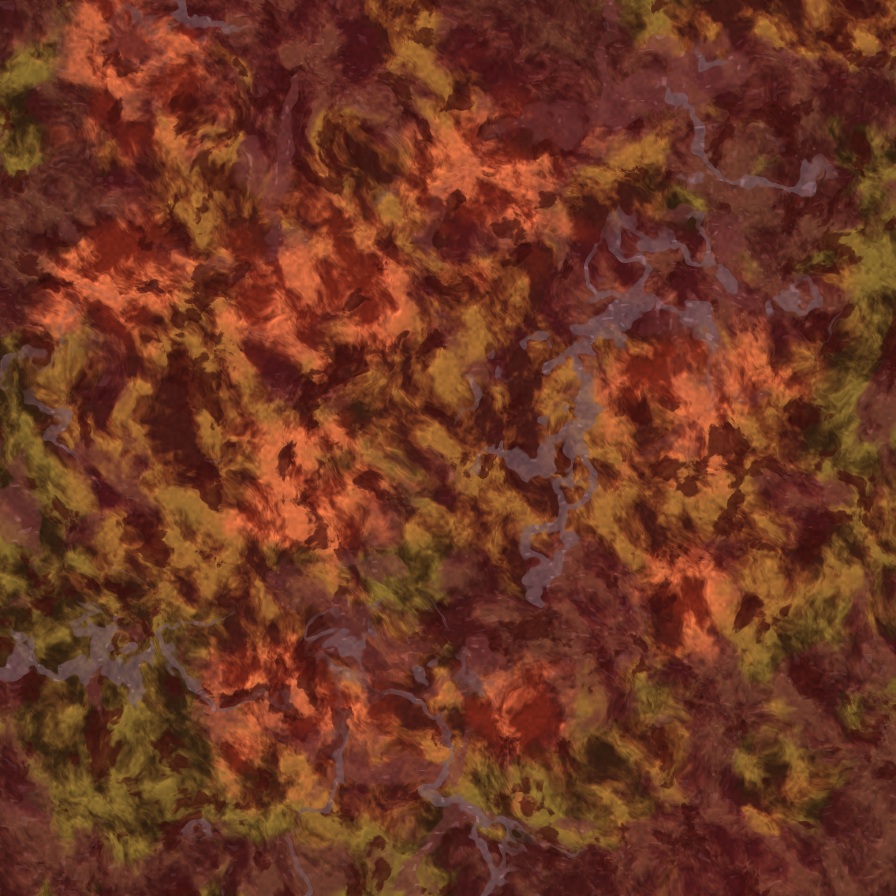
Write a WebGL 2 fragment shader that draws this texture.

```glsl
#version 300 es
precision highp float;

uniform vec2 u_resolution;
out vec4 outColor;

const float FIBRE_ANGLE = -1.05;
const vec2 FIBRE_SCALE = vec2(20.0, 46.0);
const float LUMP_SCALE = 27.0;
const float WARP = 0.06;
const int PATCH_COUNT = 9;
const float PATCH_RADIUS = 0.085;
const float RELIEF = 0.55;

const vec3 SHADOW = vec3(0.27, 0.10, 0.08);
const vec3 RUST = vec3(0.46, 0.22, 0.115);
const vec3 OCHRE = vec3(0.63, 0.40, 0.18);
const vec3 MOSS_DARK = vec3(0.16, 0.13, 0.05);
const vec3 MOSS_LIGHT = vec3(0.46, 0.40, 0.16);
const vec3 MEMBRANE = vec3(0.33, 0.11, 0.13);
const vec3 EMBER_DARK = vec3(0.48, 0.15, 0.09);
const vec3 EMBER_LIGHT = vec3(0.86, 0.42, 0.25);
const vec3 PIT = vec3(0.24, 0.06, 0.05);
const vec3 MAUVE = vec3(0.45, 0.22, 0.21);
const vec3 GREY_VEIN = vec3(0.46, 0.35, 0.37);

float hash(vec2 cell) {
    uvec2 k = uvec2(ivec2(cell)) * uvec2(1597334673u, 3812015801u);
    uint n = (k.x ^ k.y) * 1597334673u;
    n = (n ^ (n >> 15)) * 2246822519u;
    return float((n ^ (n >> 13)) >> 8) / 16777216.0;
}

float noise(vec2 p) {
    vec2 i = floor(p), f = p - i;
    f = f * f * f * (f * (f * 6.0 - 15.0) + 10.0);
    vec2 e = vec2(1.0, 0.0);
    return mix(mix(hash(i), hash(i + e), f.x),
               mix(hash(i + e.yx), hash(i + e.xx), f.x), f.y);
}

float fbm(vec2 p) {
    float sum = 0.0, amp = 1.0, total = 0.0;
    for (int i = 0; i < 5; i++) {
        sum += amp * noise(p);
        total += amp;
        amp *= 0.55;
        p = mat2(1.6, 1.2, -1.2, 1.6) * p + 17.3;
    }
    return sum / total;
}

vec2 warp(vec2 p) {
    return p + WARP * (vec2(fbm(p * 8.0), fbm(p * 8.0 + 31.0)) - 0.5);
}

// Slanted fibres blended with rounder lumps
float tissueHeight(vec2 q) {
    vec2 along = vec2(cos(FIBRE_ANGLE), sin(FIBRE_ANGLE));
    vec2 f = vec2(dot(q, along), dot(q, vec2(-along.y, along.x)));
    float h = mix(fbm(f * FIBRE_SCALE), fbm(q * LUMP_SCALE + 9.0), 0.45);
    return smoothstep(0.32, 0.68, h);
}

// Soft ragged spots spread by a low-discrepancy sequence
float emberMask(vec2 p, float ragged) {
    float mask = 0.0;
    for (int i = 0; i < PATCH_COUNT; i++) {
        vec2 centre = fract(vec2(0.30, 0.15) + float(i) * vec2(0.7549, 0.5698));
        centre = mix(vec2(0.08), vec2(0.92), centre);
        float radius = PATCH_RADIUS * mix(0.65, 1.2, hash(vec2(i, 7)));
        float d = length(p - centre) / radius + (ragged - 0.5) * 2.2;
        mask = max(mask, 1.0 - smoothstep(0.25, 1.25, d));
    }
    return mask;
}

// Broken contour line that tapers where its gate closes
float vein(vec2 p, float scale, float width, float seed) {
    float gate = smoothstep(0.47, 0.62, fbm(p * 5.0 + seed));
    float d = abs(fbm(p * scale + seed * 2.0) - 0.5) / scale;
    float w = width * gate + 0.0001;
    return gate * (1.0 - smoothstep(w * 0.55, w, d));
}

void main() {
    vec2 p = gl_FragCoord.xy / min(u_resolution.x, u_resolution.y);
    vec2 border = abs(gl_FragCoord.xy / u_resolution - 0.5);
    float edge = smoothstep(0.30, 0.5, max(border.x, border.y));
    vec2 q = warp(p);

    float h = tissueHeight(q);
    float relief = h - tissueHeight(q + vec2(-0.002, 0.004));
    float ragged = fbm(p * 19.0 + 63.0);

    // Rust and ochre ground with mossy areas
    vec3 col = mix(SHADOW, RUST, smoothstep(0.0, 0.5, h));
    col = mix(col, OCHRE, smoothstep(0.45, 1.0, h));
    float moss = smoothstep(0.47, 0.66, fbm(q * 5.0 + 50.0) + 0.10 * edge);
    col = mix(col, mix(MOSS_DARK, MOSS_LIGHT, h), 0.65 * moss);

    // Dark membrane, denser near the border
    float film = smoothstep(0.51, 0.63, fbm(q * 9.0 + 83.0) + 0.10 * edge);
    col = mix(col, MEMBRANE + 0.07 * (h - 0.5), 0.68 * film);

    // Glowing spots and small pits
    float ember = emberMask(p, ragged);
    col = mix(col, mix(EMBER_DARK, EMBER_LIGHT, smoothstep(0.05, 0.85, h)), 0.88 * ember);
    float pits = smoothstep(0.61, 0.71, fbm(q * 31.0 + 120.0));
    col = mix(col, PIT, 0.7 * pits);
    col *= 1.0 + RELIEF * relief;

    // Broad mauve bands and fine grey veins
    float band = vein(q, 5.0, 0.011, 141.0) * (1.0 - 0.7 * ember);
    float thread = vein(q, 7.0, 0.0045, 205.0) * (1.0 - 0.7 * ember);
    col = mix(col, MAUVE, 0.65 * band);
    col = mix(col, GREY_VEIN, 0.65 * thread);

    // Wet glints and fine grain
    float glint = smoothstep(0.80, 0.95, noise(q * vec2(130.0, 210.0)));
    col += vec3(0.10, 0.09, 0.11) * glint * max(0.6 * film * (1.0 - ember), max(band, thread));
    col *= 1.0 + 0.16 * (noise(p * 240.0) - 0.5);

    outColor = vec4(clamp(col, 0.0, 1.0), 1.0);
}
```
